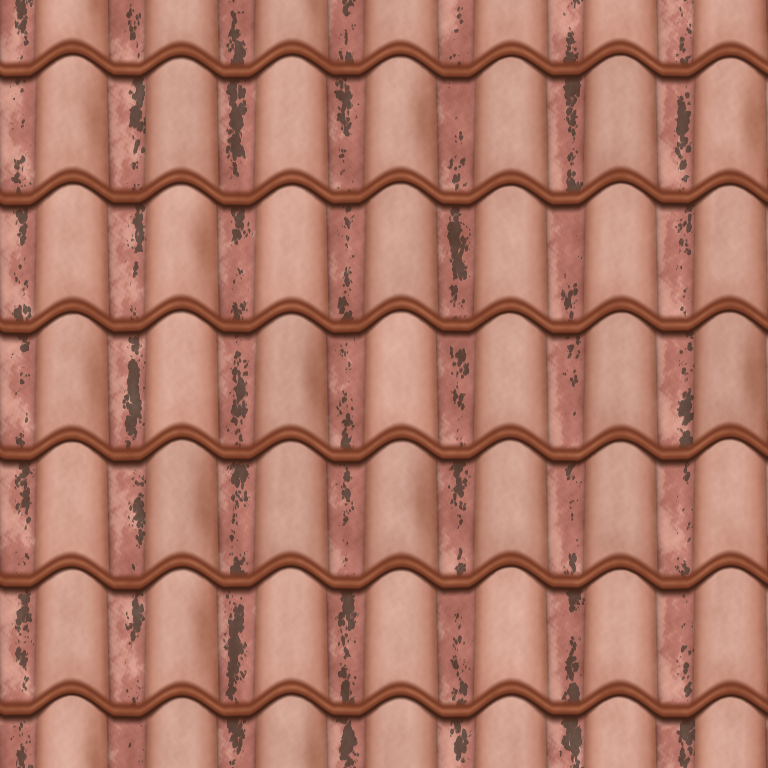
Write a Shadertoy shader that draws this texture.

```glsl
// Clay roof: seven columns of round barrel tiles in six overlapping rows.
// Each row ends in an arched lip; flat channels between barrels carry moss.
// Layered sines mottle the clay, cellular noise breaks up the moss and grain.

#define COLS 7.0      // barrels across
#define ROWS 6.0      // courses down
#define CREST_X 0.656 // first barrel axis, in columns
#define LIP_Y 0.60    // first channel lip, in rows from the top
#define ARCH 0.17     // rise of the lip over a barrel, in rows
#define LIP 0.13      // lip thickness, in rows
#define BARREL 0.33   // barrel half width, in columns
#define MOSS 0.58     // moss coverage
#define MOTTLE 0.035  // clay colour variation
#define TAU 6.28318

const vec3 LIGHT = vec3(0.82, 0.63, 0.56);
const vec3 CLAY  = vec3(0.73, 0.49, 0.41);
const vec3 RUST  = vec3(0.62, 0.39, 0.30);
const vec3 PINK  = vec3(0.72, 0.46, 0.41);
const vec3 BROWN = vec3(0.45, 0.22, 0.14);
const vec3 DARK  = vec3(0.25, 0.13, 0.09);
const vec3 LICHEN = vec3(0.34, 0.26, 0.22);

float hash(vec2 p) {
    vec3 q = fract(vec3(p.xyx) * 0.1031);
    q += dot(q, q.yzx + 33.33);
    return fract((q.x + q.y) * q.z);
}

float bell(float x) { return exp(-x * x); }

// Distance to the nearest scattered point, wrapping after `period` cells
float cells(vec2 uv, vec2 period) {
    vec2 p = uv * period, base = floor(p);
    float nearest = 2.0;
    for (int j = -1; j <= 1; j++)
    for (int i = -1; i <= 1; i++) {
        vec2 cell = base + vec2(i, j);
        vec2 id = mod(cell, period);
        vec2 point = cell + vec2(hash(id), hash(id + 71.7));
        nearest = min(nearest, distance(p, point));
    }
    return nearest;
}

// Layered warped sines, roughly -1 to 1
float layers(vec2 uv) {
    vec2 p = TAU * uv * vec2(6.0, 4.0);
    float sum = 0.0, amp = 0.5;
    for (int i = 0; i < 5; i++) {
        sum += amp * sin(p.x + 1.5 * sin(p.y));
        p = mat2(1.0, 2.0, -2.0, 1.0) * p + 1.3;
        amp *= 0.65;
    }
    return sum;
}

// Rounded barrel: v runs -1 to 1 across, f runs 0 to 1 down the tile
vec3 barrelColor(float v, float f, vec2 id, float mottle) {
    float side = abs(v + 0.06);
    vec3 color = mix(CLAY, RUST * 0.93, smoothstep(0.72, 1.05, abs(v)));
    float lit = 1.0 - smoothstep(0.35, 0.98, side + 0.07 * mottle);
    color = mix(color, LIGHT, lit * (1.0 - 0.35 * smoothstep(0.6, 0.9, f)));
    float smudge = step(0.86, hash(id + 5.3));
    smudge *= bell((v - 0.65) / 0.35) * bell((f - 0.45) / 0.28);
    color = mix(color, RUST, 0.7 * smudge);
    return color * (0.97 + 0.06 * hash(id + 9.1));
}

// Flat channel: c runs -0.5 to 0.5 between neighbouring barrels
vec3 channelColor(float c, float f, vec2 id, vec2 uv, float mottle) {
    float coarse = cells(uv, vec2(COLS * 10.0, ROWS * 6.0));
    float fine = cells(uv + 0.004 * mottle, vec2(COLS * 24.0, ROWS * 18.0));
    float rough = 0.55 * coarse + 0.45 * fine;
    float pale = smoothstep(0.1, 0.7, mottle - 1.2 * c);
    vec3 color = mix(PINK, LIGHT * vec3(0.98, 0.95, 0.95), 0.6 * pale);
    color *= 0.94 + 0.12 * (0.5 + mottle * 0.5);

    // Moss streaks run down the channel, each tile with its own place
    float center = mix(-0.08, 0.32, hash(vec2(id.x, 3.0)));
    center += 0.12 * (hash(id + 2.7) - 0.5) + 0.06 * mottle;
    float amount = MOSS * (0.65 + 0.6 * hash(id + 6.4));
    amount *= 0.85 + 0.3 * sin(TAU * (f + hash(id + 8.8)));
    float streak = amount * bell((c - center) / 0.27);
    color = mix(color, LICHEN, 0.88 * smoothstep(-0.03, 0.12, streak - rough));
    return color;
}

void mainImage(out vec4 fragColor, in vec2 fragCoord) {
    vec2 uv = fragCoord / iResolution.xy;
    float px = COLS / iResolution.x;
    vec2 grid = vec2(COLS * uv.x - CREST_X, ROWS * (1.0 - uv.y) - LIP_Y);
    grid.y += 0.010 * sin(TAU * (3.0 * uv.x + uv.y));

    // Tile coordinates, bent along the arched lips
    float u = fract(grid.x + 0.5) - 0.5;
    float arch = pow(max(cos(0.25 * TAU * min(abs(u) / 0.39, 1.0)), 0.0), 1.35);
    float s = grid.y + ARCH * arch;
    float f = fract(s);
    vec2 wrap = vec2(COLS, ROWS);
    vec2 barrelId = mod(vec2(floor(grid.x + 0.5), floor(s)), wrap);
    vec2 channelId = mod(floor(vec2(grid.x, s)), wrap);
    float halfWidth = BARREL + 0.025 * (f - 0.5);

    // Surfaces, with contact shadow beside the barrels
    float mottle = layers(uv + vec2(0.0, hash(vec2(barrelId.y, 1.0))));
    float c = (fract(grid.x) - 0.5) / (1.0 - 2.0 * halfWidth);
    vec3 color = channelColor(c, f, channelId, uv, mottle);
    float gap = max(abs(u) - halfWidth, 0.0);
    color *= 1.0 - (u > 0.0 ? 0.42 : 0.28) * exp(-gap / 0.022);
    float onBarrel = 1.0 - smoothstep(-px, px, abs(u) - halfWidth);
    color = mix(color, barrelColor(u / halfWidth, f, barrelId, mottle), onBarrel);
    float grain = cells(uv, vec2(COLS * 18.0, ROWS * 14.0)) - 0.45;
    color += MOTTLE * (mottle + 0.7 * grain) * vec3(0.8, 1.0, 1.0);

    // Shadow under the lip above, deeper in the channels
    float depth = mix(0.075, 0.03, arch) * (1.0 + 0.25 * mottle);
    color = mix(DARK, color, smoothstep(0.0, depth, f));

    // Lip: dark upper groove, worn tan ridge, dark lower edge
    float l = (1.0 - f) / LIP;
    vec3 rim = mix(DARK, BROWN, smoothstep(0.0, 0.16, l));
    rim = mix(rim, RUST * vec3(1.08, 1.05, 0.98), (0.7 + 0.2 * mottle) * bell((l - 0.4) / 0.17));
    color = mix(rim, color, smoothstep(0.62, 1.1, l));
    fragColor = vec4(clamp(color, 0.0, 1.0), 1.0);
}
```
